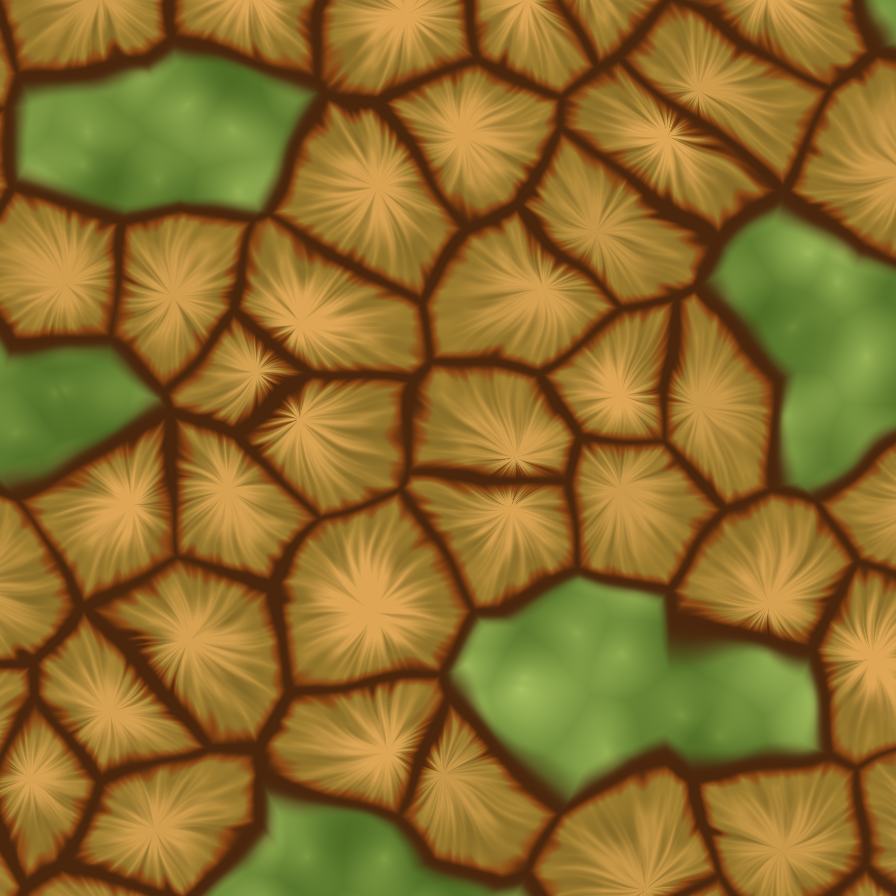
Write a Shadertoy shader that draws this texture.

```glsl
// Fluted ochre stones set in dark soil, with soft moss filling some of the cells.
// Stones are Voronoi cells shaded from border to peak, with radial ridges made of
// gradient noise; moss grows in the cells chosen by a slow pair of waves.

#define STONES 6.5        // cells across the canvas
#define JITTER 0.92       // irregularity of the cell centres
#define GAP 0.032         // soil gap, in cells
#define SERRATION 0.15    // depth of the ragged rims
#define FLUTING 0.5       // strength of the ridges on the peaks
#define MOSS_LEVEL 0.9    // higher means less moss
#define MOSS_BULBS 13.0   // moss cushions across the canvas

const float TAU = 6.2831853;
const vec3 SOIL = vec3(0.29, 0.15, 0.05);
const vec3 RUST = vec3(0.55, 0.27, 0.07);
const vec3 OCHRE = vec3(0.575, 0.455, 0.165);
const vec3 PEAK = vec3(0.87, 0.65, 0.33);
const vec3 MOSS_DARK = vec3(0.31, 0.43, 0.14);
const vec3 MOSS_LIGHT = vec3(0.70, 0.80, 0.40);

vec2 hash2(vec2 p) {
    vec3 q = fract(p.xyx * vec3(0.1031, 0.1030, 0.0973));
    q += dot(q, q.yzx + 33.33);
    return fract((q.xx + q.yz) * q.zy);
}

float cornerSlope(vec2 corner, vec2 offset) {
    float angle = TAU * hash2(corner + 57.0).x;
    return dot(vec2(cos(angle), sin(angle)), offset);
}

// Gradient noise, about -0.7 to 0.7
float noise(vec2 p) {
    vec2 i = floor(p), f = p - i;
    vec2 u = f * f * f * (f * (f * 6.0 - 15.0) + 10.0);
    vec2 x = vec2(1.0, 0.0);
    return mix(mix(cornerSlope(i, f), cornerSlope(i + x, f - x), u.x),
               mix(cornerSlope(i + x.yx, f - x.yx), cornerSlope(i + 1.0, f - 1.0), u.x), u.y);
}

vec2 seedPoint(vec2 cell) {
    return cell + 0.5 + JITTER * (hash2(cell + 11.0) - 0.5);
}

// Two crossing waves pick the mossy regions
bool isMossy(vec2 seed) {
    vec2 d = seed / STONES - vec2(0.15, 0.88);
    float waves = cos(TAU * dot(d, vec2(1.12, -0.70))) + cos(TAU * dot(d, vec2(0.73, 2.40)));
    return waves + 0.5 * noise(seed * 0.6) > MOSS_LEVEL;
}

// Rounded cushions with small bright tips
float mossHeight(vec2 uv) {
    vec2 p = uv * MOSS_BULBS;
    p += 0.25 * vec2(noise(p), noise(p + 31.0));
    float nearest = 2.0;
    for (int k = 0; k < 9; k++) {
        vec2 cell = floor(p) + vec2(k % 3, k / 3) - 1.0;
        nearest = min(nearest, length(seedPoint(cell + 90.0) - 90.0 - p));
    }
    float tip = exp(-nearest * 9.0);
    return 0.52 - 0.42 * nearest + 0.12 * tip + 0.65 * noise(uv * 7.0) + 0.2 * noise(uv * 15.0);
}

vec3 stoneColor(vec2 toSeed, float border, vec2 cell, vec2 p) {
    // Ridges run outwards from the peak
    vec2 dir = normalize(toSeed + 1e-5);
    vec2 shift = 40.0 * hash2(cell + 5.0);
    float broad = 1.0 - 2.0 * abs(noise(dir * 2.4 + toSeed * 1.2 + shift));
    float fine = 1.0 - 2.0 * abs(noise(dir * 5.5 + toSeed * 2.0 + shift.yx));
    float flute = 0.6 * broad + 0.4 * fine - 0.55;

    // Ragged rim, then the climb to the peak
    float gap = GAP * (1.0 + 1.6 * noise(p * 1.3));
    float rim = border - gap + SERRATION * flute * smoothstep(0.0, 0.12, border);
    float radius = length(toSeed) / (length(toSeed) + border + 1e-4);
    float climb = 1.0 - smoothstep(0.12, 0.78, radius - FLUTING * flute);
    climb *= mix(0.6, 1.1, hash2(cell + 23.0).y);

    vec3 color = mix(SOIL, RUST, smoothstep(-0.02, 0.045, rim));
    color = mix(color, OCHRE * (1.0 + 0.2 * flute), smoothstep(0.02, 0.11, rim));
    return mix(color, PEAK, clamp(climb, 0.0, 1.0) * smoothstep(0.03, 0.15, rim));
}

void mainImage(out vec4 fragColor, in vec2 fragCoord) {
    vec2 uv = fragCoord / iResolution.y;
    vec2 p = uv * STONES;
    p += 0.09 * vec2(noise(p * 1.8), noise(p * 1.8 + 19.0));

    // Nearest seed, and the nearest of each kind
    float toStone = 4.0, toMoss = 4.0, nearest = 4.0;
    vec2 home = vec2(0.0), homeCell = vec2(0.0);
    for (int k = 0; k < 25; k++) {
        vec2 cell = floor(p) + vec2(k % 5, k / 5) - 2.0;
        vec2 seed = seedPoint(cell);
        float d = length(seed - p);
        if (d < nearest) { nearest = d; home = seed; homeCell = cell; }
        if (isMossy(seed)) toMoss = min(toMoss, d);
        else toStone = min(toStone, d);
    }

    // Distance to the cell border
    float border = 4.0;
    for (int k = 0; k < 25; k++) {
        vec2 seed = seedPoint(homeCell + vec2(k % 5, k / 5) - 2.0);
        vec2 across = seed - home;
        if (dot(across, across) > 1e-5)
            border = min(border, dot(0.5 * (home + seed) - p, normalize(across)));
    }

    // Moss lies over the soil with a soft edge
    float inMoss = 0.5 * (toStone - toMoss);
    float height = mossHeight(uv);
    vec3 moss = mix(MOSS_DARK, MOSS_LIGHT, clamp(height, 0.0, 1.0));
    vec3 stone = stoneColor(p - home, border, homeCell, p);
    vec3 ground = mix(stone, SOIL, smoothstep(-0.01, 0.01, inMoss));
    vec3 color = mix(ground, moss, smoothstep(-0.01, 0.15, inMoss + 0.06 * noise(uv * 16.0)) * step(0.0, inMoss) * smoothstep(0.0, 0.08, inMoss));
    fragColor = vec4(color, 1.0);
}
```
